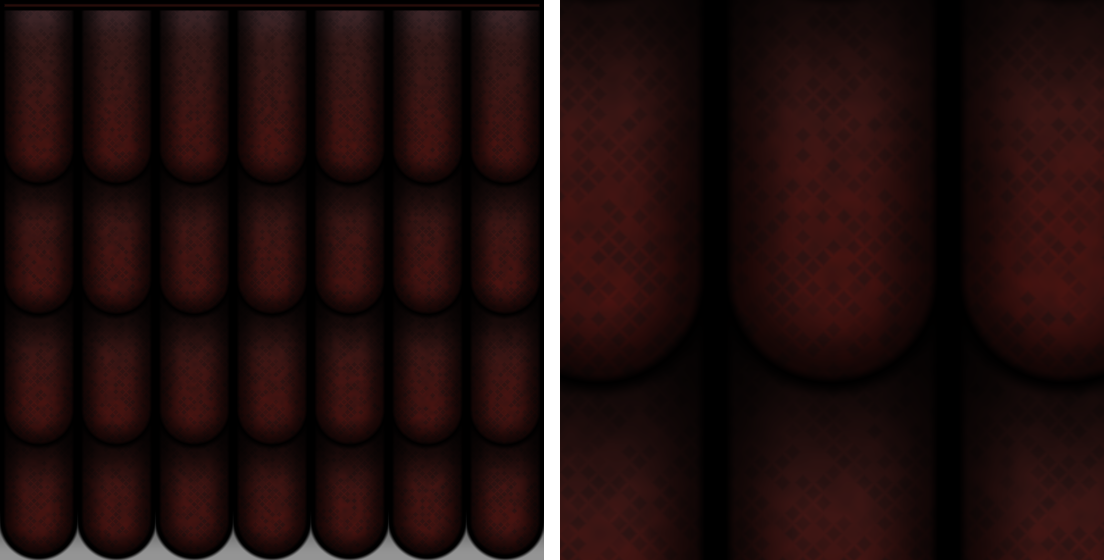
Left, the full canvas; right, a detail of the centre.
Give the GLSL for this pattern, as a Shadertoy shader.

```glsl
const float COLUMNS = 7.0;
const int ROWS = 4;
const float HALF_WIDTH = 0.455;    // lengths are in column widths
const float FIRST_TIP = 2.365;
const float ROW_STEP = 1.68;
const float LAST_TIP = 7.145;
const float BAR_HEIGHT = 0.135;
const float BAR_LINE_Y = 0.07;
const float BAR_LINE_HALF = 0.016;
const float SPOT_SIZE = 0.062;
const float SPOT_STRENGTH = 0.75;
const vec3 TIP_RED = vec3(0.285, 0.073, 0.062);
const vec3 UPPER_BROWN = vec3(0.215, 0.105, 0.100);
const vec3 SPOT_COLOR = vec3(0.135, 0.070, 0.068);
const vec3 TOP_SHEEN = vec3(0.035, 0.045, 0.060);
const vec3 BAR_RED = vec3(0.150, 0.050, 0.040);
const vec3 BACK_GREY = vec3(0.58);

float hash(vec2 p) {
    return fract(sin(dot(p, vec2(127.1, 311.7))) * 43758.5453);
}

float noise(vec2 p) {
    vec2 i = floor(p), f = fract(p);
    f = f * f * (3.0 - 2.0 * f);
    return mix(mix(hash(i), hash(i + vec2(1, 0)), f.x),
               mix(hash(i + vec2(0, 1)), hash(i + vec2(1, 1)), f.x), f.y);
}

float tipOf(int row) {
    return min(FIRST_TIP + ROW_STEP * float(row), LAST_TIP);
}

// Strip with a half-round lower end; h is the height above its tip
float tileDistance(float x, float h) {
    return length(vec2(x, min(h - HALF_WIDTH, 0.0))) - HALF_WIDTH;
}

// Diamond spots on a diagonal lattice, each of random depth
float spots(vec2 p) {
    vec2 lattice = vec2(p.x + p.y, p.x - p.y) * 0.7071 / SPOT_SIZE;
    vec2 f = abs(fract(lattice) - 0.5);
    float diamond = 1.0 - smoothstep(0.24, 0.5, max(f.x, f.y));
    return diamond * smoothstep(0.15, 0.8, hash(floor(lattice)));
}

vec3 tileColor(vec2 p, float h, float d) {
    vec3 color = mix(TIP_RED, UPPER_BROWN, smoothstep(0.3, 2.1, h));
    float wear = 0.55 * spots(p) + 0.5 * noise(p * 16.0);
    color = mix(color, SPOT_COLOR, SPOT_STRENGTH * wear);
    color += TOP_SHEEN * (1.0 - smoothstep(BAR_HEIGHT, 0.6, p.y));
    float rim = smoothstep(0.0, 0.36, -d);
    return color * mix(0.28, 1.0, rim) * smoothstep(-0.01, 0.045, -d);
}

void mainImage(out vec4 fragColor, in vec2 fragCoord) {
    float unit = COLUMNS / iResolution.x;
    vec2 p = vec2(fragCoord.x, iResolution.y - fragCoord.y) * unit;
    float x = fract(p.x) - 0.5;

    // Grey backing shows only between the lowest tips
    float lowH = LAST_TIP - p.y;
    float backing = smoothstep(0.028, 0.085, tileDistance(x, lowH));
    backing *= 1.0 - smoothstep(0.38, 0.6, lowH);
    vec3 color = BACK_GREY * backing * mix(1.0, 0.7, smoothstep(0.0, 0.4, lowH));

    // Rows from the bottom up, each overlapping the one below
    for (int row = ROWS - 1; row >= 0; row--) {
        float h = tipOf(row) - p.y;
        float d = tileDistance(x, h);
        vec3 tile = tileColor(p, h, d);
        if (row > 0) {
            float above = tileDistance(x, tipOf(row - 1) - p.y);
            tile *= mix(0.36, 1.0, smoothstep(0.0, 0.6, above));
            tile *= smoothstep(-0.01, 0.08, above);
        }
        float edge = max(unit, 0.012);
        color = mix(color, tile, 1.0 - smoothstep(-edge, edge, d));
    }

    // Black top bar with a thin red line
    color *= smoothstep(-unit, unit, p.y - BAR_HEIGHT);
    vec2 fromLine = abs(p - vec2(0.5 * COLUMNS, BAR_LINE_Y));
    float line = max(fromLine.x - 0.5 * COLUMNS + 0.06, fromLine.y - BAR_LINE_HALF);
    color = mix(color, BAR_RED, 1.0 - smoothstep(-unit, unit, line));

    fragColor = vec4(color, 1.0);
}
```
